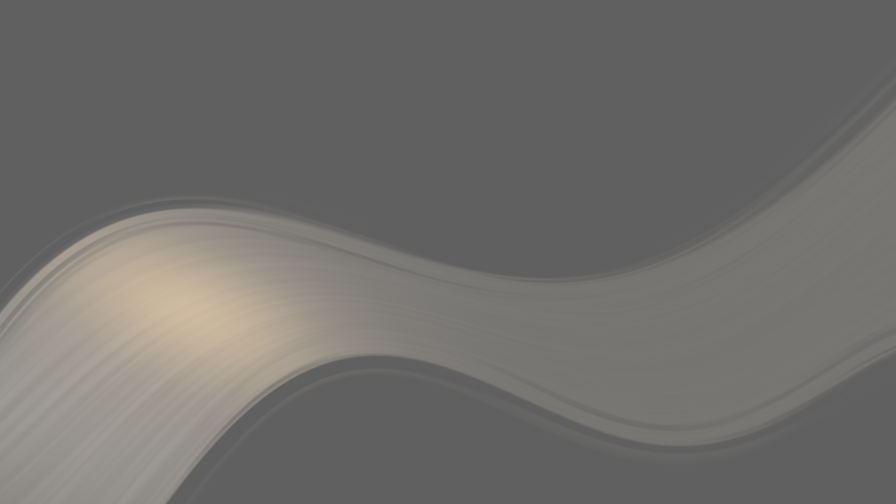
Reproduce this background procedurally as a Shadertoy shader.

```glsl
#define BACKDROP vec3(0.378)
#define RIBBON_GREY vec3(0.465, 0.458, 0.447)
#define HALO_GREY vec3(0.615, 0.598, 0.575)
#define CORE_CREAM vec3(0.800, 0.722, 0.620)
#define CORE_CENTER vec2(0.370, 0.385)
#define CORE_SIZE vec2(0.270, 0.125)
#define HALO_CENTER vec2(0.200, 0.230)
#define HALO_SIZE vec2(0.480, 0.400)
#define FRAY_WIDTH vec2(0.018, 0.050)
#define STREAK_FREQ vec2(3.0, 75.0)
#define WISP_REACH 0.045

float hash(vec2 cell) {
    vec3 q = fract(vec3(cell.xyx) * 0.1031);
    q += dot(q, q.yzx + 33.33);
    return fract((q.x + q.y) * q.z);
}

float noise(vec2 p) {
    vec2 cell = floor(p), f = fract(p);
    f = f * f * (3.0 - 2.0 * f);
    return mix(mix(hash(cell), hash(cell + vec2(1, 0)), f.x),
               mix(hash(cell + vec2(0, 1)), hash(cell + vec2(1, 1)), f.x), f.y);
}

// Ribbon borders: nested quintics over the canvas width
float upperEdge(float t) {
    return 0.387 + t * (1.267 + (t - 0.15) * (-3.99 + (t - 0.35)
         * (5.547 + (t - 0.6) * (-1.878 - 2.222 * (t - 0.85)))));
}

float lowerEdge(float t) {
    return -0.41 + t * (2.067 + (t - 0.15) * (-0.706 + (t - 0.35)
         * (-6.697 + (t - 0.6) * (16.22 - 19.9 * (t - 0.85)))));
}

// Long fibres running along a border
float streaks(float t, float across, float seed) {
    vec2 p = vec2(t, across) * STREAK_FREQ + seed;
    return 0.6 * noise(p) + 0.4 * noise(p * vec2(1.7, 2.1) + 9.0);
}

// Opacity of a brushed border, from its inward depth
float brushedEdge(float depth, float t, float fray, float seed) {
    float fibre = streaks(t, depth, seed);
    float cover = smoothstep(-0.2, 0.8, depth / fray + (fibre - 0.5) * 1.6);
    float groove = smoothstep(0.55, 0.8, streaks(t, depth, seed + 31.0));
    cover *= 1.0 - 0.65 * groove * exp(-pow(depth / (fray + 0.025), 2.0));
    float wisp = smoothstep(0.6, 0.85, fibre) * smoothstep(-WISP_REACH, 0.0, depth);
    return max(cover, 0.4 * wisp);
}

float glow(vec2 offset, vec2 size) {
    offset /= size;
    return exp(-dot(offset, offset));
}

void mainImage(out vec4 fragColor, in vec2 fragCoord) {
    vec2 uv = fragCoord / iResolution.xy;
    float aspect = iResolution.x / iResolution.y;
    vec2 p = vec2(uv.x * aspect, uv.y);
    float t = uv.x;

    // Perpendicular depth below the top and above the bottom border
    float top = upperEdge(t), bottom = lowerEdge(t);
    float step_ = 0.002;
    float topSlope = (upperEdge(t + step_) - top) / (step_ * aspect);
    float bottomSlope = (lowerEdge(t + step_) - bottom) / (step_ * aspect);
    float topDepth = (top - p.y) * inversesqrt(1.0 + topSlope * topSlope);
    float bottomDepth = (p.y - bottom) * inversesqrt(1.0 + bottomSlope * bottomSlope);

    // Brushed silhouette, looser toward the right
    float fray = mix(FRAY_WIDTH.x, FRAY_WIDTH.y, smoothstep(0.5, 0.95, t));
    float cover = brushedEdge(topDepth, t, fray, 3.0)
                * brushedEdge(bottomDepth, t, fray, 57.0);

    // Grey body, broad halo and tilted cream core
    float halo = glow(p - HALO_CENTER, HALO_SIZE);
    vec2 axis = normalize(vec2(0.93, -0.37));
    vec2 q = p - CORE_CENTER;
    float core = glow(vec2(dot(q, axis), dot(q, vec2(-axis.y, axis.x))), CORE_SIZE);
    vec3 ribbon = mix(RIBBON_GREY, HALO_GREY, halo);
    ribbon = mix(ribbon, CORE_CREAM, core);

    // Faint fibres across the body, stronger in the lit part
    float across = (p.y - bottom) / max(top - bottom, 0.05);
    float fibre = streaks(t * 1.3, across * 0.55, 80.0) - 0.5;
    ribbon += fibre * mix(0.012, 0.07, halo) * (1.0 - 0.6 * core);

    fragColor = vec4(mix(BACKDROP, ribbon, cover), 1.0);
}
```
